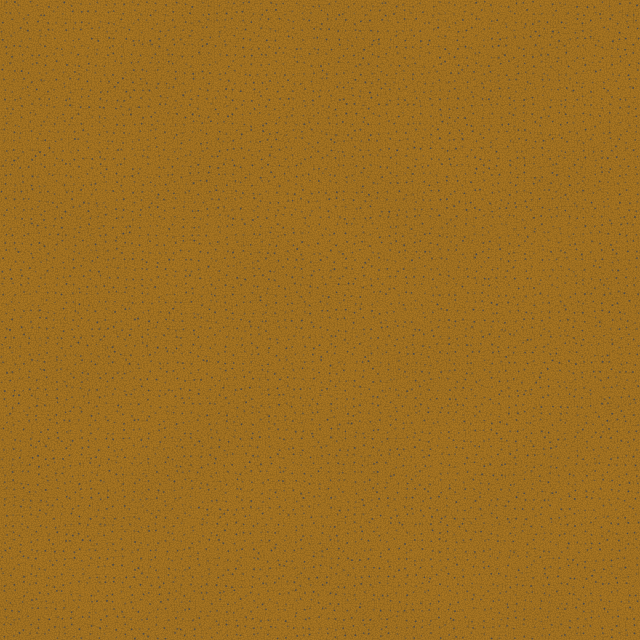
This texture is drawn by a Shadertoy shader. Its source:

```glsl
const vec3 OCHRE_LIGHT = vec3(0.684, 0.475, 0.132);
const vec3 OCHRE_DARK = vec3(0.532, 0.378, 0.118);
const vec3 SLATE = vec3(0.20, 0.25, 0.34);

const float GRAIN_CELLS = 400.0;
const float SPECK_CELLS = 75.0;

vec2 hash22(vec2 p) {
    vec3 q = fract(p.xyx * vec3(0.1031, 0.1030, 0.0973));
    q += dot(q, q.yzx + 33.33);
    return fract((q.xx + q.yz) * q.zy);
}

// Distance to the nearest scattered point, in cell units
float cellular(vec2 p) {
    vec2 cell = floor(p);
    float nearest = 2.0;
    for (int y = -1; y <= 1; y++) {
        for (int x = -1; x <= 1; x++) {
            vec2 neighbour = cell + vec2(x, y);
            nearest = min(nearest, distance(p, neighbour + hash22(neighbour)));
        }
    }
    return nearest;
}

// Faint broad unevenness, from -1 to 1
float drift(vec2 p) {
    float wave = sin(p.x * 23.0 + 2.0 * sin(p.y * 9.0));
    return 0.5 * (wave + sin(p.y * 29.0 + 2.0 * sin(p.x * 11.0)));
}

// One soft round speck per cell, of varied strength, kept off the cell border
float specks(vec2 p, float radius, float softness) {
    vec2 cell = floor(p);
    vec2 variety = hash22(cell + 19.0);
    float margin = radius + 0.6 * softness;
    vec2 centre = mix(vec2(margin), vec2(1.0 - margin), hash22(cell + 71.0));
    float size = radius * mix(0.8, 1.05, variety.x);
    float strength = mix(0.35, 0.85, variety.y);
    float d = distance(fract(p), centre);
    return strength * (1.0 - smoothstep(size - softness, size + softness, d));
}

void mainImage(out vec4 fragColor, in vec2 fragCoord) {
    vec2 uv = fragCoord / iResolution.y;

    // Grainy ochre ground
    float grain = cellular(uv * GRAIN_CELLS) + 0.03 * drift(uv);
    vec3 color = mix(OCHRE_LIGHT, OCHRE_DARK, clamp(grain, 0.0, 1.0));

    // Slate specks
    color = mix(color, SLATE, specks(uv * SPECK_CELLS, 0.10, 0.09));

    fragColor = vec4(color, 1.0);
}
```
